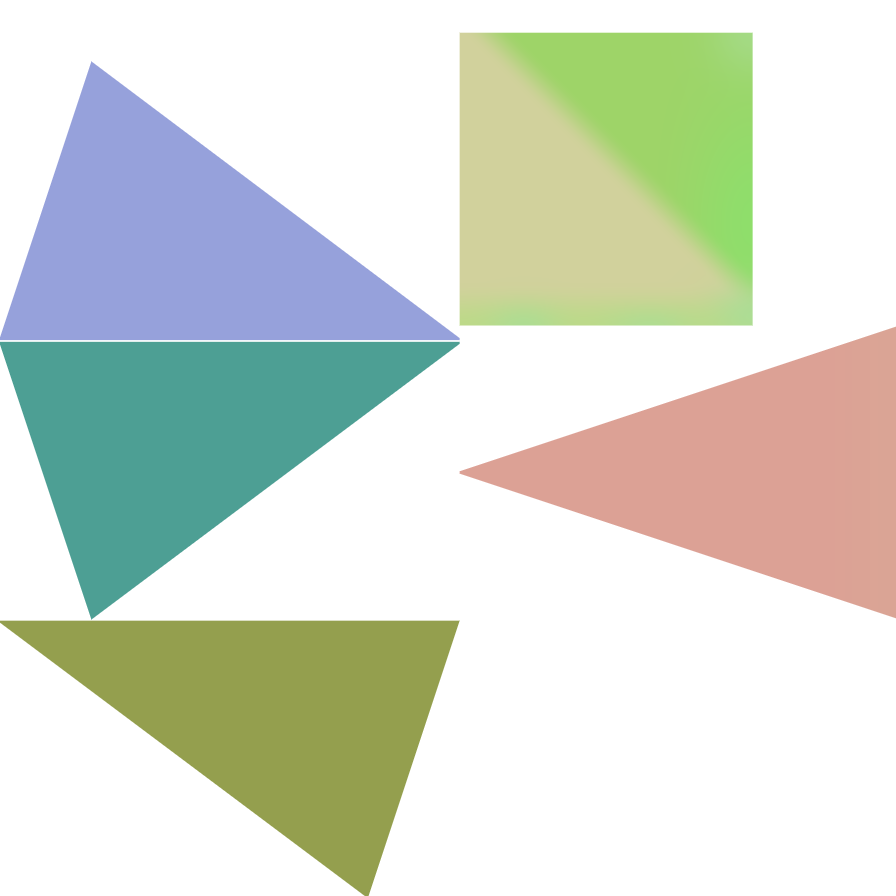
Give the GLSL for this background, as a Shadertoy shader.

```glsl
#define SPLIT 0.513
#define WHITE vec3(1.0)
#define BLUE vec3(0.590, 0.630, 0.860)
#define TEAL vec3(0.302, 0.624, 0.580)
#define OLIVE vec3(0.582, 0.624, 0.304)
#define SALMON vec3(0.864, 0.630, 0.586)
#define BEIGE vec3(0.818, 0.820, 0.610)
#define GREEN vec3(0.620, 0.830, 0.408)
#define LIME vec3(0.560, 0.870, 0.420)
#define MINT vec3(0.660, 0.870, 0.590)

// Signed distance to the line a-b, negative on the side of c
float edge(vec2 p, vec2 a, vec2 b, vec2 c) {
    vec2 normal = normalize(vec2(b.y - a.y, a.x - b.x));
    return -sign(dot(c - a, normal)) * dot(p - a, normal);
}

float triangle(vec2 p, vec2 a, vec2 b, vec2 c) {
    return max(edge(p, a, b, c), max(edge(p, b, c, a), edge(p, c, a, b)));
}

float box(vec2 p, vec2 low, vec2 high) {
    vec2 d = max(low - p, p - high);
    return max(d.x, d.y);
}

float cover(float dist, float pixel) {
    return clamp(0.5 - dist / pixel, 0.0, 1.0);
}

float spot(vec2 p, vec2 center, vec2 size) {
    vec2 d = (p - center) / size;
    return exp(-dot(d, d));
}

// Two soft halves divided by a diagonal, with tinted rims
vec3 squareColor(vec2 q) {
    float upper = smoothstep(-0.09, 0.09, q.x + q.y - 1.10);
    vec3 green = mix(GREEN, LIME, smoothstep(0.6, 1.0, q.x) * spot(q, vec2(1.0, 0.35), vec2(0.4)));
    vec3 color = mix(BEIGE, green, upper);

    float rim = 1.0 - smoothstep(0.0, 0.15, q.y);
    color = mix(color, vec3(0.72, 0.86, 0.51), 0.75 * rim);
    color = mix(color, MINT, 0.7 * spot(q, vec2(0.22, 0.0), vec2(0.12, 0.07)));
    color = mix(color, MINT, 0.6 * spot(q, vec2(0.65, 0.0), vec2(0.15, 0.06)));
    color = mix(color, MINT, 0.8 * spot(q, vec2(1.0, 0.04), vec2(0.13, 0.10)));
    return mix(color, MINT, 0.6 * spot(q, vec2(1.0), vec2(0.14)));
}

void mainImage(out vec4 fragColor, in vec2 fragCoord) {
    vec2 p = fragCoord / iResolution.xy;
    float pixel = 1.0 / min(iResolution.x, iResolution.y);
    float left = p.x - SPLIT;
    vec3 color = WHITE;

    // Left column, tips trimmed at the split
    float blue = triangle(p, vec2(-0.001, 0.6204), vec2(0.1020, 0.9315), vec2(0.516, 0.6204));
    float teal = triangle(p, vec2(-0.001, 0.6185), vec2(0.1020, 0.3085), vec2(0.516, 0.6185));
    float olive = triangle(p, vec2(-0.003, 0.3073), vec2(0.4105, -0.0025), vec2(0.513, 0.3073));
    color = mix(color, BLUE, cover(max(blue, left), pixel));
    color = mix(color, TEAL, cover(max(teal, left), pixel));
    color = mix(color, OLIVE, cover(max(olive, left), pixel));

    // Right column
    float salmon = triangle(p, vec2(0.509, 0.4727), vec2(1.01, 0.6388), vec2(1.01, 0.3066));
    vec3 salmonTint = SALMON + vec3(-0.008, 0.014, 0.0) * smoothstep(0.90, 1.0, p.x);
    color = mix(color, salmonTint, cover(max(salmon, -left), pixel));

    vec2 low = vec2(SPLIT, 0.6367);
    vec2 high = vec2(0.840, 0.9635);
    color = mix(color, squareColor((p - low) / (high - low)), cover(box(p, low, high), pixel));

    fragColor = vec4(color, 1.0);
}
```
